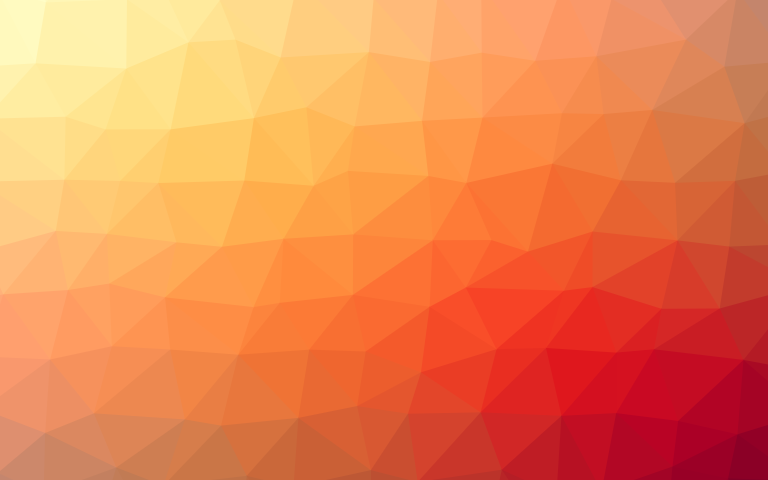
This background is drawn by a Shadertoy shader. Its source:

```glsl
// Low-poly sheet: a jittered grid of points split into flat triangles.
// Each triangle takes one colour at its middle, an even perceptual blend of
// the same cream-to-wine ramp read once across and once down the canvas.

const vec2 GRID_CELLS = vec2(12.39, 7.87);
const vec2 GRID_SHIFT = vec2(0.81, 0.885);

const mat3 RGB_TO_XYZ = mat3(0.4124, 0.3576, 0.1805,
                             0.2126, 0.7152, 0.0722,
                             0.0193, 0.1192, 0.9505);

// Integer hash giving two values in 0..1
vec2 hash2(ivec2 cell) {
    uvec2 h = uvec2(cell + 64) * 1664525u + 1013904223u;
    h.x += h.y * 1664525u;
    h.y += h.x * 1664525u;
    h ^= h >> 16u;
    h.x += h.y * 1664525u;
    h.y += h.x * 1664525u;
    h ^= h >> 16u;
    return vec2(h >> 8u) / 16777216.0;
}

vec2 meshPoint(ivec2 cell) {
    return vec2(cell) + (hash2(cell) - 0.5) * vec2(0.60, 0.48);
}

// Nine-step ramp: cream, yellow, orange, red, wine
vec3 ramp(float t) {
    vec3 stops[9] = vec3[9](
        vec3(1.00, 1.00, 0.80), vec3(1.00, 0.93, 0.63), vec3(1.00, 0.85, 0.46),
        vec3(1.00, 0.70, 0.30), vec3(0.99, 0.55, 0.24), vec3(0.99, 0.31, 0.16),
        vec3(0.89, 0.10, 0.11), vec3(0.74, 0.00, 0.15), vec3(0.50, 0.00, 0.15));
    float s = clamp(t, 0.0, 1.0) * 8.0;
    int i = min(int(s), 7);
    return mix(stops[i], stops[i + 1], s - float(i));
}

// Cube-rooted XYZ, where averaging behaves as it does in Lab
vec3 toPerceptual(vec3 rgb) {
    return pow(pow(rgb, vec3(2.2)) * RGB_TO_XYZ, vec3(1.0 / 3.0));
}

vec3 fieldColor(vec2 uv) {
    vec3 blend = 0.5 * (toPerceptual(ramp(uv.x)) + toPerceptual(ramp(uv.y)));
    vec3 linearRgb = (blend * blend * blend) * inverse(RGB_TO_XYZ);
    return pow(clamp(linearRgb, 0.0, 1.0), vec3(1.0 / 2.2));
}

// Signed distance to a line, positive on its inner side
float edgeDistance(vec2 p, vec2 a, vec2 b) {
    vec2 e = b - a, q = p - a;
    return (e.x * q.y - e.y * q.x) / length(e);
}

// Colour of one triangle, weighted by its smooth coverage
vec4 triangle(vec2 p, vec2 a, vec2 b, vec2 c, float pixel) {
    float inside = min(edgeDistance(p, a, b),
                       min(edgeDistance(p, b, c), edgeDistance(p, c, a)));
    float coverage = clamp(0.5 + inside / pixel, 0.0, 1.0);
    if (coverage <= 0.0) return vec4(0.0);
    vec2 middle = (a + b + c) / 3.0;
    return vec4(fieldColor((middle + GRID_SHIFT) / GRID_CELLS), 1.0) * coverage;
}

void mainImage(out vec4 fragColor, in vec2 fragCoord) {
    vec2 uv = fragCoord / iResolution.xy;
    uv.y = 1.0 - uv.y;                      // the ramp runs downwards
    vec2 p = uv * GRID_CELLS - GRID_SHIFT;
    float pixel = GRID_CELLS.y / iResolution.y;

    // Jitter can push a quad over its neighbours, so test all nine
    vec4 sum = vec4(0.0);
    for (int j = -1; j <= 1; j++) {
        for (int i = -1; i <= 1; i++) {
            ivec2 cell = ivec2(floor(p)) + ivec2(i, j);
            vec2 a = meshPoint(cell);
            vec2 b = meshPoint(cell + ivec2(1, 0));
            vec2 c = meshPoint(cell + ivec2(1, 1));
            vec2 d = meshPoint(cell + ivec2(0, 1));

            // Split along the shorter diagonal
            if (distance(a, c) < distance(b, d)) {
                sum += triangle(p, a, b, c, pixel) + triangle(p, a, c, d, pixel);
            } else {
                sum += triangle(p, a, b, d, pixel) + triangle(p, b, c, d, pixel);
            }
        }
    }
    fragColor = vec4(sum.rgb / max(sum.a, 0.001), 1.0);
}
```
